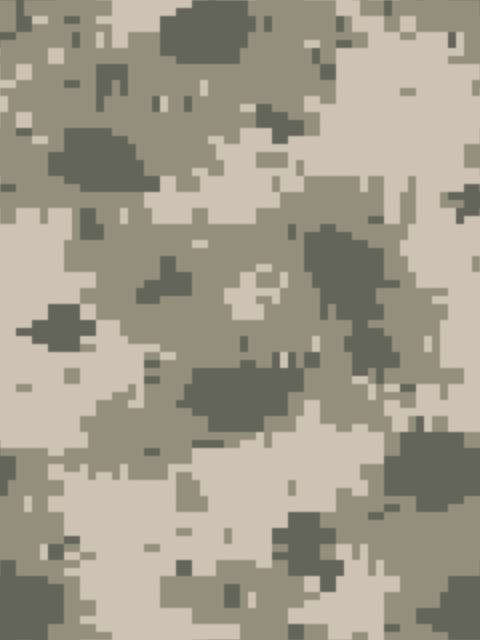
Write a Shadertoy shader that draws this pattern.

```glsl
// Draws a blocky three-tone camouflage cloth with stepped patches and loose square specks.

const float TAU = 6.2831853;
const float COLUMNS = 60.0;      // small cells across the canvas width
const float SOFTNESS = 0.005;    // edge blur, in canvas widths
const int TAPS = 4;              // blur samples per axis

const vec3 SAND = vec3(0.805, 0.762, 0.705);
const vec3 SAGE = vec3(0.578, 0.562, 0.488);
const vec3 SLATE = vec3(0.388, 0.394, 0.352);

float hash(vec2 p, float seed) {
    vec3 q = fract(vec3(p.xyx + seed * 17.31) * 0.1031);
    q += dot(q, q.yzx + 33.33);
    return fract((q.x + q.y) * q.z);
}

// Smooth value noise, centred on zero
float noise(vec2 p, float seed) {
    vec2 i = floor(p);
    vec2 f = fract(p);
    f = f * f * (3.0 - 2.0 * f);
    float low = mix(hash(i, seed), hash(i + vec2(1, 0), seed), f.x);
    float high = mix(hash(i + vec2(0, 1), seed), hash(i + vec2(1, 1), seed), f.x);
    return mix(low, high, f.y) - 0.5;
}

float wave(vec2 p, vec2 cycles, float phase) {
    return sin(TAU * (dot(p, cycles) + phase));
}

// Ragged detail for the patch outlines, wider than tall
float ragged(vec2 p, float seed) {
    return 1.5 * noise(p * vec2(7.0, 10.0), seed)
         + 1.0 * noise(p * vec2(17.0, 22.0), seed + 1.0);
}

// Broad, rounded regions of the light tone
float sandField(vec2 uv) {
    return wave(uv, vec2(1, 1), 0.65) + wave(uv, vec2(-1, 2), 0.40)
         + wave(uv, vec2(2, 1), 0.68) + 0.7 * wave(uv, vec2(1, -4), 0.75);
}

// Narrower, horizontally stretched regions of the dark tone
float slateField(vec2 uv) {
    return wave(uv, vec2(1, 4), 0.15) + wave(uv, vec2(2, -3), 0.35)
         + wave(uv, vec2(3, 2), 0.0) + wave(uv, vec2(-1, 5), 0.9);
}

// Centre of the block holding a cell position: a 2x2 square,
// or that square split into upright or lying halves
vec2 blockCentre(vec2 cell) {
    vec2 corner = 2.0 * floor(cell * 0.5);
    float kind = hash(corner, 3.0);
    vec2 size = kind < 0.36 ? vec2(2, 2) : kind < 0.70 ? vec2(1, 2) : vec2(2, 1);
    return corner + (floor((cell - corner) / size) + 0.5) * size;
}

vec3 camouflage(vec2 p) {
    vec2 block = blockCentre(p * COLUMNS);
    vec2 centre = block / COLUMNS;
    vec2 uv = centre * vec2(1.0, 0.75);

    // Cubed jitter breaks up the borders with a few far outliers
    float scatter = 2.0 * hash(block, 5.0) - 1.0;
    scatter *= scatter * scatter;
    float sand = sandField(uv);
    float slate = slateField(uv) - 0.5 * sand
                + ragged(centre, 21.0) + 0.45 * scatter;
    sand += ragged(centre, 11.0) + 1.1 * scatter;

    // Loose specks inside the sand and sage regions
    float speck = hash(block, 8.0);
    vec3 colour = sand > 0.35
        ? (speck < 0.03 ? SAGE : SAND)
        : (speck < 0.035 ? SLATE : speck > 0.985 ? SAND : SAGE);
    return slate > 1.5 ? SLATE : colour;
}

void mainImage(out vec4 fragColor, in vec2 fragCoord) {
    vec2 p = fragCoord / iResolution.x;

    // Box blur gives softly printed block edges
    vec3 total = vec3(0.0);
    for (int y = 0; y < TAPS; y++) {
        for (int x = 0; x < TAPS; x++) {
            vec2 offset = (vec2(x, y) + 0.5) / float(TAPS) - 0.5;
            total += camouflage(p + offset * SOFTNESS);
        }
    }
    fragColor = vec4(total / float(TAPS * TAPS), 1.0);
}
```
